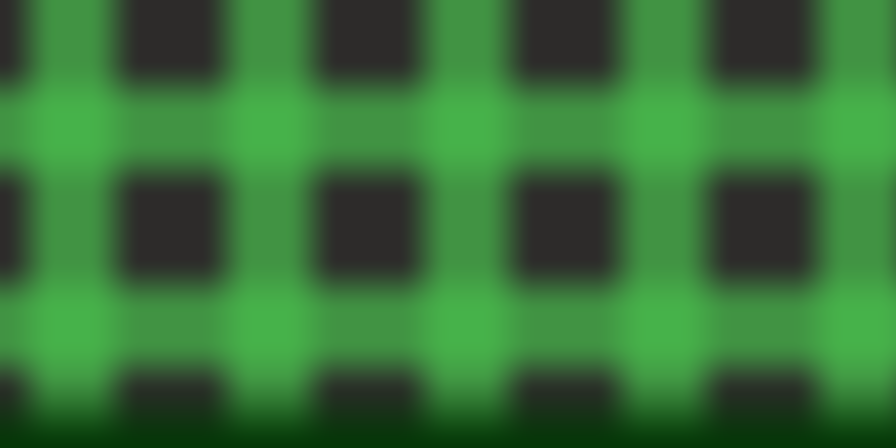
Reproduce this pattern procedurally as a Shadertoy shader.

```glsl
const vec3 CHARCOAL = vec3(0.175, 0.168, 0.165);
const vec3 GREEN = vec3(0.285, 0.745, 0.300);
const vec3 DEEP_GREEN = vec3(0.015, 0.215, 0.025);

// Distance to the nearest line of a repeating set
float lineDistance(float coord, float offset, float period) {
    return abs(fract((coord - offset) / period + 0.5) - 0.5) * period;
}

// Soft band: full inside the core, gone at the outer edge
float softBand(float dist, float core, float outer) {
    return 1.0 - smoothstep(core, outer, dist);
}

// Two translucent band sets, brighter where they cross
vec3 lattice(vec2 p, vec2 offset, vec2 period, float opacity) {
    float upright = softBand(lineDistance(p.x, offset.x, period.x), 0.035, 0.155);
    float level = softBand(lineDistance(p.y, offset.y, period.y), 0.030, 0.155);
    vec3 color = mix(CHARCOAL, GREEN, opacity * upright);
    return mix(color, GREEN, opacity * level);
}

// Dark green shade rising from the lower edge
vec3 shadeBase(vec3 color, float height, float reach) {
    return mix(color, DEEP_GREEN, 1.0 - smoothstep(-0.01, reach, height));
}

void mainImage(out vec4 fragColor, in vec2 fragCoord) {
    vec2 p = fragCoord / iResolution.y;
    vec3 color = lattice(p, vec2(0.1615, 0.271), vec2(0.440, 0.4425), 0.71);
    fragColor = vec4(shadeBase(color, p.y, 0.17), 1.0);
}
```
